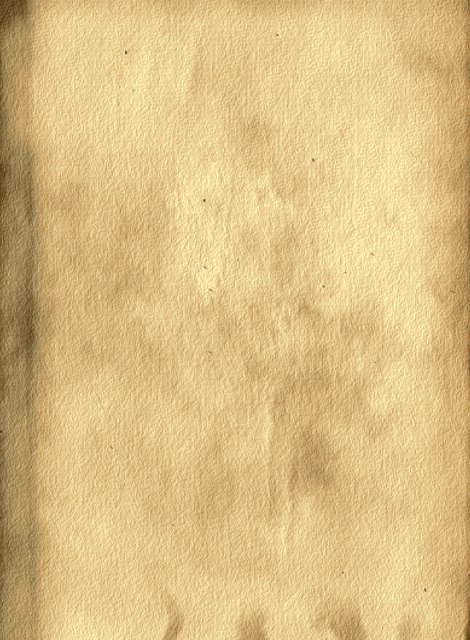
This texture is drawn by a Shadertoy shader. Its source:

```glsl
// Aged blank paper: a shade value is summed from folds, stains, worn edges,
// creases and pale scuffs, then mapped through a ramp from cream to brown.
// Fine embossed fibres, specks and scratches are laid on top.
const vec3 CREAM = vec3(0.935, 0.845, 0.61);
const vec3 SAND  = vec3(0.90, 0.78, 0.55);
const vec3 TAN   = vec3(0.84, 0.71, 0.48);
const vec3 BROWN = vec3(0.75, 0.61, 0.39);
const vec3 OLIVE = vec3(0.63, 0.54, 0.35);
const vec3 UMBER = vec3(0.48, 0.38, 0.21);
const vec3 INK   = vec3(0.27, 0.17, 0.07);
const float BASE_SHADE   = 0.07;
const float STAIN_DEPTH  = 1.10;
const float MOTTLE_DEPTH = 0.40;
const float FOLD_DEPTH   = 0.34;
const float GRAIN_DEPTH  = 0.24;
const float WRINKLE_DEPTH = 0.50;
const float GUTTER_DEPTH = 0.56;
const float EDGE_DEPTH   = 0.78;
const float CREASE_DEPTH = 0.38;
const float SCUFF_DEPTH  = 0.36;
const int CREASES = 10;
const int SCUFFS = 7;
const int SCRATCHES = 12;
const int MARKS = 38;

float hash(vec2 p) { return fract(sin(dot(p, vec2(127.1, 311.7))) * 43758.5453); }
vec2 hash2(float n) { return vec2(hash(vec2(n, 1.7)), hash(vec2(n, 8.3))); }
vec2 rotate(vec2 p, float a) { return mat2(cos(a), -sin(a), sin(a), cos(a)) * p; }
float bell(float x) { return exp(-x * x); }

float noise(vec2 p) {
    vec2 i = floor(p), f = fract(p);
    f = f * f * (3.0 - 2.0 * f);
    return mix(mix(hash(i), hash(i + vec2(1, 0)), f.x),
               mix(hash(i + vec2(0, 1)), hash(i + vec2(1, 1)), f.x), f.y);
}

float fbm(vec2 p) {
    float sum = 0.0, amp = 0.46;
    for (int i = 0; i < 5; i++) {
        sum += amp * noise(p);
        p = mat2(1.6, 1.2, -1.2, 1.6) * p + 7.3;
        amp *= 0.56;
    }
    return sum;
}

// Fibre height, stretched along the vertical
float fibre(vec2 p) {
    return 0.6 * noise(p * vec2(530.0, 350.0)) + 0.4 * noise(p * vec2(310.0, 170.0))
         + 0.2 * noise(p * vec2(130.0, 90.0));
}

vec3 paperRamp(float s) {
    float t = clamp(s, 0.0, 1.1) * 5.0;
    vec3 c = mix(CREAM, SAND, clamp(t, 0.0, 1.0));
    c = mix(c, TAN, clamp(t - 1.0, 0.0, 1.0));
    c = mix(c, BROWN, clamp(t - 2.0, 0.0, 1.0));
    c = mix(c, OLIVE, clamp(t - 3.0, 0.0, 1.0));
    c = mix(c, UMBER, clamp(t - 4.0, 0.0, 1.5));
    return c + 0.2 * clamp(-s, 0.0, 0.2);
}

// Gutter on the left, burnt right side, blotched foot and dim head
float edgeShade(vec2 uv) {
    float wobble = fbm(vec2(uv.x * 4.0, uv.y * 5.0)) - 0.5;
    float x = uv.x + 0.05 * wobble;
    float reach = mix(0.18, 0.13, smoothstep(0.1, 0.6, uv.y));
    float s = GUTTER_DEPTH * (1.0 - smoothstep(0.03, reach, x));
    s += 0.15 * bell((x - 0.06) / 0.012) + 0.32 * exp(-uv.x * 50.0);
    float burn = 0.4 + 0.7 * bell((uv.y - 0.65) / 0.2);
    s += EDGE_DEPTH * burn * pow(smoothstep(0.82, 1.0, uv.x + 0.12 * wobble), 2.0);
    s += 0.25 * smoothstep(0.985, 1.0, uv.x);
    float blotch = smoothstep(0.0, 1.0, sin(uv.x * 37.0 - 11.0 + 12.0 * wobble));
    s += 0.5 * blotch * (1.0 - smoothstep(0.0, 0.09, uv.y)) * smoothstep(0.25, 0.35, uv.x);
    return s + 0.3 * smoothstep(0.96, 1.0, uv.y) * noise(uv * 7.0 + 4.0);
}

// Near-vertical ridges, lit on the left and shaded on the right
float creaseShade(vec2 p) {
    float s = 0.0;
    for (int i = 0; i < CREASES; i++) {
        vec2 r = hash2(float(i) + 20.0), k = hash2(float(i) + 50.0);
        vec2 q = rotate(p - vec2(0.16 + 0.5 * r.x, 0.1 + 0.8 * r.y), 0.5 * (k.x - 0.5));
        float bend = 0.018 * (fbm(vec2(q.y * 16.0, r.x * 40.0)) - 0.5);
        float d = (q.x + bend) / mix(0.002, 0.013, k.y * k.y);
        s += d * bell(d) * bell(q.y / mix(0.04, 0.11, r.x));
    }
    return CREASE_DEPTH * s;
}

// Pale rubbed patches broken into short streaks
float scuffMask(vec2 p) {
    float m = 0.0;
    for (int i = 0; i < SCUFFS; i++) {
        vec2 r = hash2(float(i) + 80.0);
        m = max(m, bell(length((p - vec2(0.28 + 0.4 * r.x, 0.48 + 0.3 * r.y)) / vec2(0.024, 0.04))));
    }
    return m * smoothstep(0.44, 0.6, fbm(rotate(p, 0.2) * vec2(150.0, 50.0)));
}

void mainImage(out vec4 fragColor, in vec2 fragCoord) {
    vec2 uv = fragCoord / iResolution.xy, p = fragCoord / iResolution.y;
    float px = 1.0 / iResolution.y;
    // Stains and wrinkles, deeper to the right of the middle
    float centre = bell(length((uv - vec2(0.64, 0.54)) * vec2(2.4, 3.0)));
    float stain = fbm(p * vec2(6.5, 5.0) + 1.3 * fbm(p * 5.0)) - 0.48;
    float shade = BASE_SHADE + STAIN_DEPTH * stain * (0.75 + 0.5 * centre) + 0.13 * centre;
    shade += MOTTLE_DEPTH * (0.4 + centre) * (fbm(p * vec2(34.0, 25.0)) - 0.49);
    vec2 w = rotate(p, 0.15) * vec2(70.0, 30.0);
    shade += WRINKLE_DEPTH * (0.2 + centre) * (fbm(w) - fbm(w + vec2(0.3, -0.1)));
    shade += FOLD_DEPTH * (noise(p * vec2(11.0, 1.8) + 5.0) - 0.5);
    shade += edgeShade(uv) + creaseShade(p) - SCUFF_DEPTH * scuffMask(p);
    vec3 col = paperRamp(shade);
    col *= mix(vec3(1.0), vec3(0.99, 0.95, 0.90), smoothstep(0.88, 1.0, uv.x));
    col += GRAIN_DEPTH * vec3(0.8, 1.0, 1.1) * (fibre(p + vec2(0.0019, -0.0009)) - fibre(p));
    // Faint broken scratches first, then dark specks
    for (int i = 0; i < MARKS; i++) {
        vec2 r = hash2(float(i) + 200.0), k = hash2(float(i) + 260.0);
        bool scratch = i < SCRATCHES;
        vec2 q = rotate(p - r * vec2(0.72, 1.0), 3.0 * k.x);
        float len = scratch ? 0.005 + 0.014 * k.y : 0.003 * k.x * k.x;
        float wid = scratch ? 0.0004 : 0.0006 + 0.0012 * k.y * k.y;
        float d = length(vec2(max(abs(q.x) - len, 0.0), q.y)) - wid;
        float ink = (1.0 - smoothstep(-px, px, d)) * mix(0.3, 0.9, k.y);
        col = mix(col, scratch ? UMBER : INK, scratch ? ink * noise(p * 220.0) : ink);
    }
    fragColor = vec4(clamp(col, 0.0, 1.0), 1.0);
}
```
